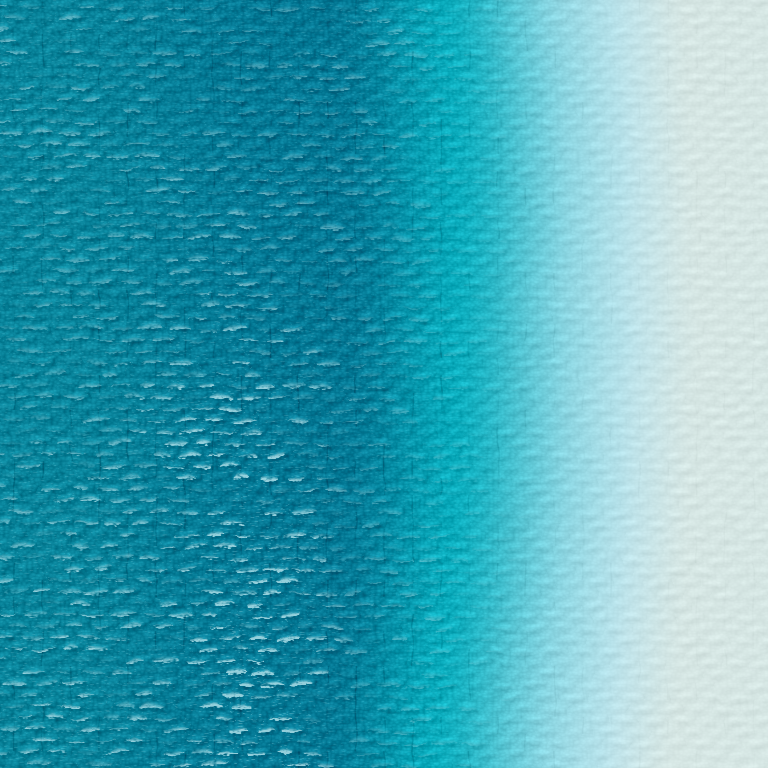
This texture is drawn by a Shadertoy shader. Its source:

```glsl
// Glossy woven canvas with teal paint fading through cyan to chalk white.

const float COLUMNS = 27.0;          // weave cells across
const float ROWS = 67.0;             // weave cells up
const float ROW_SLIP = 0.60;         // rightward step of each row, makes the twill
const float ROW_WOBBLE = 0.20;
const float RELIEF_PAINT = 0.050;    // shading depth in dark paint
const float RELIEF_CHALK = 0.020;    // shading depth in pale paint
const float GRAIN = 0.11;
const float THREAD_DEPTH = 0.085;
const float EDGE_BOW = 0.022;        // bend of the colour bands

const vec3 TEAL = vec3(0.030, 0.510, 0.600);
const vec3 DEEP = vec3(0.010, 0.465, 0.575);
const vec3 CYAN = vec3(0.030, 0.670, 0.735);
const vec3 SKY = vec3(0.510, 0.825, 0.875);
const vec3 MIST = vec3(0.735, 0.888, 0.918);
const vec3 CHALK = vec3(0.835, 0.900, 0.890);
const vec3 GLOSS = vec3(0.640, 0.850, 0.890);

float hash(vec2 p) {
    vec3 q = fract(p.xyx * vec3(0.1031, 0.1030, 0.0973));
    q += dot(q, q.yzx + 33.33);
    return fract((q.x + q.y) * q.z);
}

// Distance to the nearest scattered point
float cellular(vec2 p) {
    vec2 cell = floor(p);
    float nearest = 2.0;
    for (int j = -1; j <= 1; j++) {
        for (int i = -1; i <= 1; i++) {
            vec2 c = cell + vec2(i, j);
            vec2 point = c + vec2(hash(c), hash(c + 57.3));
            nearest = min(nearest, length(p - point));
        }
    }
    return nearest;
}

float layeredSines(vec2 p) {
    float sum = 0.0, amplitude = 0.5;
    for (int i = 0; i < 4; i++) {
        sum += amplitude * sin(p.x + 1.7 * sin(p.y));
        p = mat2(1.5, 1.1, -1.1, 1.5) * p + 2.3;
        amplitude *= 0.55;
    }
    return sum;
}

float blob(vec2 p, vec2 centre, vec2 size) {
    vec2 d = (p - centre) / size;
    return exp(-dot(d, d));
}

vec3 paintColour(vec2 uv) {
    float x = uv.x - EDGE_BOW * (1.0 - pow(2.0 * uv.y - 1.0, 2.0));
    x += 0.004 * layeredSines(uv * vec2(9.0, 14.0)) + 0.016 * (0.5 - uv.y);
    vec3 colour = mix(TEAL, DEEP, smoothstep(0.05, 0.36, x));
    colour = mix(colour, CYAN, smoothstep(0.42, 0.59, x));
    colour = mix(colour, SKY, smoothstep(0.56, 0.73, x));
    colour = mix(colour, MIST, smoothstep(0.68, 0.82, x));
    return mix(colour, CHALK, smoothstep(0.78, 0.89, x));
}

// Strength of the reflected light over the canvas
float sheen(vec2 uv) {
    float s = 0.36 + 0.10 * layeredSines(uv * vec2(11.0, 8.0));
    s += 0.75 * blob(uv, vec2(0.335, 0.08), vec2(0.085, 0.27));
    s += 0.26 * blob(uv, vec2(0.33, 0.42), vec2(0.14, 0.16));
    s += 0.20 * blob(uv, vec2(0.12, 0.14), vec2(0.16, 0.20));
    s -= 0.16 * blob(uv, vec2(0.47, 0.25), vec2(0.06, 0.45));
    return max(s, 0.0) * (1.0 - 0.80 * smoothstep(0.42, 0.72, uv.x));
}

void mainImage(out vec4 fragColor, in vec2 fragCoord) {
    vec2 uv = fragCoord / iResolution.xy;
    float pale = smoothstep(0.50, 0.85, uv.x);

    // Stepped rows of yarn, nearly straight
    vec2 weave = uv * vec2(COLUMNS, ROWS);
    weave.y += ROW_WOBBLE * layeredSines(uv * vec2(60.0, 31.0)) + 0.5 * uv.x;
    float row = floor(weave.y);
    weave.x += 0.16 * layeredSines(uv * vec2(14.0, 70.0)) - ROW_SLIP * row;
    vec2 cell = vec2(floor(weave.x), row);
    vec2 p = 2.0 * fract(weave) - 1.0;
    float chance = hash(cell);

    // Soft yarn relief, broken by uneven paint and slanted twill ridges
    float crown = 1.0 - p.x * p.x;
    float relief = crown * sin(3.14159 * p.y) * (0.5 + chance);
    relief -= 0.8 * smoothstep(0.75, 1.0, p.x) * (1.0 - p.y * p.y) * hash(cell + 3.7);
    float slant = uv.x * COLUMNS - ROW_SLIP * uv.y * ROWS;
    relief += 0.45 * sin(6.28318 * slant + 2.0 * layeredSines(uv * 19.0));

    // Fine hairs along the rows and specks of grain
    float hair = cellular(uv * vec2(62.0, 330.0) + 0.6 * layeredSines(uv * 80.0)) - 0.45;
    float grain = cellular(uv * vec2(190.0, 240.0)) - 0.45;

    // Thin torn slivers of gloss: crisp below, feathered above
    float bend = -0.08 + 0.22 * p.x * (chance - 0.2) + 0.45 * hair + 0.25 * grain;
    float span = 0.60 + 0.38 * hash(cell + 5.3);
    float taper = max(1.0 - pow(abs(p.x + 0.3 * (chance - 0.5)) / span, 2.0), 0.0);
    float height = (0.25 + 0.85 * hash(cell + 9.1)) * taper;
    float above = p.y - bend + 0.25 * taper;
    float sliver = smoothstep(-0.14, 0.08, above) * (1.0 - smoothstep(0.35 * height, height + 0.12, above));
    sliver *= smoothstep(0.0, 0.35, taper) * smoothstep(0.05, 0.75, chance);
    sliver *= clamp(1.0 - 1.5 * hair - 0.9 * grain, 0.15, 1.35);
    float scratch = smoothstep(0.20, 0.06, hair + 0.45) * 0.30;

    // Upright threads and broken creases
    float thread = cellular(vec2(uv.x * 170.0, uv.y * 13.0)) - 0.45;
    float creaseX = abs(fract(uv.x * 27.0 + 0.06 * layeredSines(uv * vec2(9.0, 60.0))) - 0.5);
    float crease = smoothstep(0.05, 0.0, creaseX) * smoothstep(0.35, 1.0, hash(floor(uv * vec2(27.0, 45.0))));

    vec3 colour = paintColour(uv);
    float shade = mix(RELIEF_PAINT, RELIEF_CHALK, pale) * relief;
    float rough = GRAIN * (grain + 0.5 * hair) + THREAD_DEPTH * (0.5 * thread + crease);
    colour += (shade - mix(1.0, 0.25, pale) * rough) * mix(vec3(0.55, 1.0, 1.0), vec3(1.0), pale);
    float shine = (sliver + scratch) * sheen(uv);
    colour = mix(colour, GLOSS, clamp(shine, 0.0, 0.9) * (1.0 - pale));
    fragColor = vec4(clamp(colour, 0.0, 1.0), 1.0);
}
```
